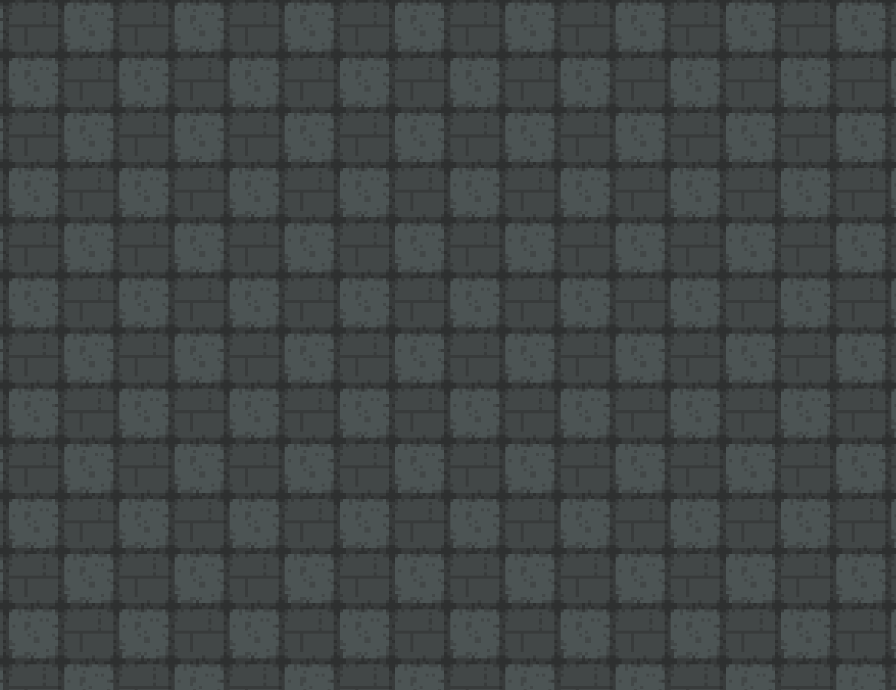
Write a WebGL 1 fragment shader that draws this pattern.

```glsl
precision highp float;
// Checkerboard floor of dark brick tiles and lighter speckled stone tiles.
// Each tile is a coarse grid of square texels with ragged, dithered seams;
// every pixel averages a small block of samples to smooth the texel edges.

uniform vec2 u_resolution;

const float TILES_ACROSS = 16.25;
const float TEXELS = 18.0;            // texels along one tile side
const vec2 TILE_OFFSET = vec2(0.11, -0.006);
const int SAMPLES = 3;                // samples per pixel side

const vec3 STONE = vec3(0.30, 0.33, 0.33);
const vec3 BRICK = vec3(0.26, 0.28, 0.28);
const vec3 JOINT = vec3(0.22, 0.23, 0.23);
const vec3 GROUT = vec3(0.18, 0.19, 0.19);

float hash(vec2 p) {
  return fract(sin(dot(p, vec2(12.9898, 78.233))) * 43758.5453);
}

// 1 where a texel lies in the block of the given corner and size
float block(vec2 texel, vec2 corner, vec2 size) {
  vec2 q = texel - corner + 0.5;
  vec2 inside = step(vec2(0.0), q) * step(q, size);
  return inside.x * inside.y;
}

// Stone: two large pits, a crack at the lower edge and scattered specks
float stonePits(vec2 texel) {
  float pits = block(texel, vec2(6.0, 5.0), vec2(2.0));
  pits = max(pits, block(texel, vec2(9.0, 10.0), vec2(2.0)));
  pits = max(pits, block(texel, vec2(6.0, 15.0), vec2(1.0, 2.0)));
  for (int k = 0; k < 16; k++) {
    float n = float(k);
    vec2 cell = vec2(mod(n, 4.0), floor(n / 4.0));
    vec2 jitter = vec2(hash(cell + 3.7), hash(cell + 8.1));
    vec2 speck = floor(2.0 + cell * 3.6 + jitter * 3.0);
    pits = max(pits, block(texel, speck, vec2(1.0)));
  }
  return pits;
}

// Brick: one course line, a dotted joint above it and a worn joint below
float brickJoints(vec2 texel) {
  float dotted = step(0.5, mod(texel.y, 3.0));
  float course = block(texel, vec2(1.0, 8.0), vec2(16.0, 1.0));
  float upper = block(texel, vec2(12.0, 1.0), vec2(1.0, 7.0)) * dotted;
  float lower = block(texel, vec2(6.0, 9.0), vec2(1.0, 7.0));
  lower *= max(dotted, step(texel.y, 12.5));
  return max(course, max(upper, lower));
}

// Dithered border: grout specks on the outer ring, wear on the next one
vec3 addSeam(vec3 face, vec2 texel, float isStone) {
  vec2 edge = min(texel, TEXELS - 1.0 - texel);
  float ring = min(edge.x, edge.y);
  float noise = hash(texel + isStone * 31.0);
  float corner = 1.0 - step(1.5, max(edge.x, edge.y));
  if (ring < 0.5) {
    float darkShare = edge.y < edge.x ? 0.42 : 0.25;
    return mix(JOINT, GROUT, max(corner, step(noise, darkShare)));
  }
  if (ring < 1.5) {
    vec3 worn = mix(face, BRICK, step(noise, 0.5));
    return mix(worn, JOINT, max(corner, step(noise, 0.16)));
  }
  return face;
}

vec3 floorColor(vec2 p) {
  vec2 tile = floor(p);
  vec2 texel = floor(fract(p) * TEXELS);
  float isStone = mod(tile.x + tile.y, 2.0);
  vec3 face;
  if (isStone > 0.5) {
    face = mix(STONE, BRICK, stonePits(texel));
  } else {
    face = mix(BRICK, JOINT, brickJoints(texel));
  }
  return addSeam(face, texel, isStone);
}

void main() {
  vec3 sum = vec3(0.0);
  for (int j = 0; j < SAMPLES; j++) {
    for (int i = 0; i < SAMPLES; i++) {
      vec2 shift = (vec2(float(i), float(j)) + 0.5) / float(SAMPLES) - 0.5;
      vec2 pos = gl_FragCoord.xy + shift;
      pos.y = u_resolution.y - pos.y;  // rows count from the top
      sum += floorColor(pos / u_resolution.x * TILES_ACROSS - TILE_OFFSET);
    }
  }
  gl_FragColor = vec4(sum / float(SAMPLES * SAMPLES), 1.0);
}
```
